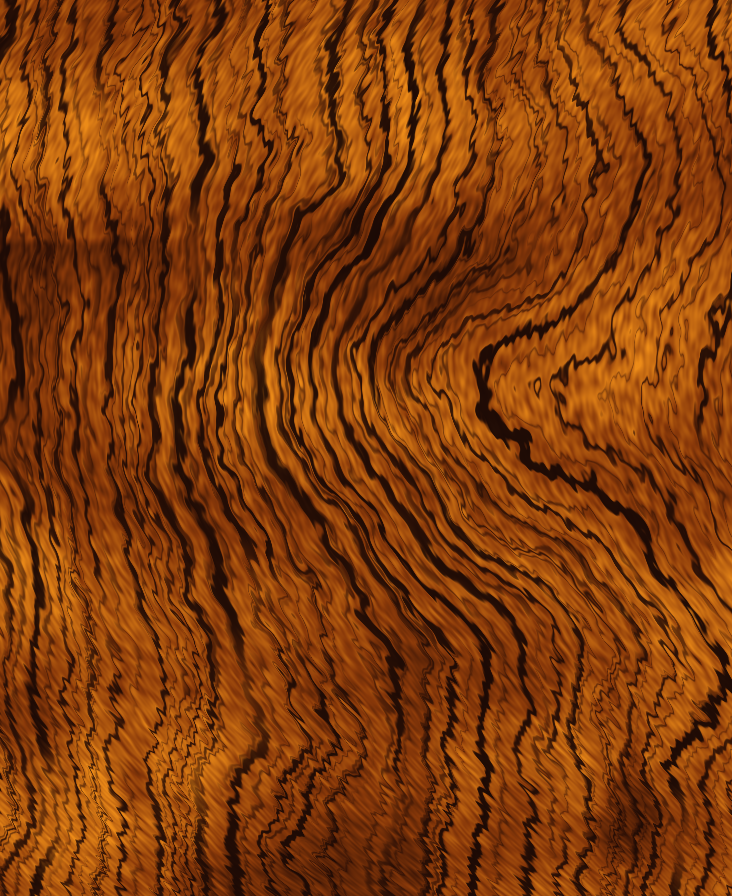
This texture is drawn by a Shadertoy shader. Its source:

```glsl
// Polished figured wood: amber ground with thin, dark, serrated, flowing veins.

#define VEINS_PER_HEIGHT 30.0
#define VEIN_HALF_WIDTH 0.0027
#define FOLD_AMOUNT 0.20
#define SERRATION 0.014
#define SHEEN 0.78
#define FIBRE_CONTRAST 0.50
#define GROUND_TONE 0.62
#define INK vec3(0.10, 0.035, 0.02)
#define BARK vec3(0.22, 0.075, 0.02)
#define AMBER vec3(0.54, 0.223, 0.036)
#define GOLD vec3(0.86, 0.49, 0.085)

vec2 hash2(vec2 p) {
    p = vec2(dot(p, vec2(127.1, 311.7)), dot(p, vec2(269.5, 183.3)));
    return fract(sin(p) * 43758.5);
}

float cornerSlope(vec2 cell, vec2 offset) {
    return dot(hash2(cell) * 2.0 - 1.0, offset);
}

// Gradient noise, about -0.7 to 0.7
float noise(vec2 p) {
    vec2 i = floor(p), f = p - i;
    vec2 s = f * f * f * (f * (f * 6.0 - 15.0) + 10.0);
    vec2 e = vec2(1.0, 0.0);
    float low = mix(cornerSlope(i, f), cornerSlope(i + e.xy, f - e.xy), s.x);
    float high = mix(cornerSlope(i + e.yx, f - e.yx), cornerSlope(i + e.xx, f - e.xx), s.x);
    return mix(low, high, s.y);
}

float bell(float x) {
    return exp(-x * x);
}

// Growth coordinate: its level lines are the veins
float growth(vec2 p) {
    float rise = p.y - 0.60;
    float fold = FOLD_AMOUNT * bell((p.x - 0.46) / 0.27) * bell(rise / (rise > 0.0 ? 0.15 : 0.24));
    float drift = 0.10 * noise(p * vec2(2.6, 3.0) + 4.7);
    float wave = 0.055 * noise(p * vec2(5.0, 7.5) + 11.3);
    float kink = 0.020 * noise(p * vec2(14.0, 19.0) + 23.1);
    float crimp = 0.008 * noise(p * vec2(34.0, 40.0) + 41.9);
    return p.x + fold + drift + wave + kink + crimp - 0.08 * (0.5 - p.y);
}

// One vein per unit of t: x is the dark core, y the feathered stain on one side
vec2 vein(float t, float along, float halfWidth, float soft, float seed) {
    float id = floor(t);
    vec2 rnd = hash2(vec2(id, seed));
    float d = t - id - mix(0.3, 0.6, rnd.x);
    float swell = noise(vec2(id * 5.7 + seed, along * 9.0));
    float w = min(halfWidth * mix(0.5, 1.35, rnd.y) * (1.0 + 1.3 * swell), 0.2);
    float presence = smoothstep(-0.38, -0.08, noise(vec2(id * 3.3 + seed, along * 5.0 + 9.0)));
    float core = 1.0 - smoothstep(w - soft, w + soft, abs(d));
    float stain = exp(-max(d, 0.0) * 9.0) * smoothstep(-w - 0.08, 0.0, d);
    stain *= 1.0 - smoothstep(0.2, 0.4, d);
    return vec2(core * mix(0.7, 1.0, rnd.y), stain) * presence;
}

vec3 woodRamp(float tone) {
    vec3 lower = mix(BARK, AMBER, clamp(tone * 2.0, 0.0, 1.0));
    return mix(lower, GOLD, clamp(tone * 2.0 - 1.0, 0.0, 1.2));
}

void mainImage(out vec4 fragColor, in vec2 fragCoord) {
    vec2 p = fragCoord / iResolution.y;

    // Flow of the grain and its local steepness
    float g = growth(p);
    vec2 e = vec2(0.003, 0.0);
    float steep = length(vec2(growth(p + e.xy) - g, growth(p + e.yx) - g)) / e.x;
    steep = clamp(steep, 0.35, 1.8);

    // Fibres cross the veins at a slant
    float lean = p.y - 0.62;
    float across = p.x - 0.9 * lean * lean + 0.25 * (g - p.x);
    float coarse = noise(vec2(across * 110.0, p.y * 24.0));
    float fine = noise(vec2(across * 210.0 + 31.0, p.y * 55.0));

    // Veins, with edges broken up along the fibres
    float ragged = g + SERRATION * (0.8 * coarse + 0.6 * fine);
    float t = ragged * VEINS_PER_HEIGHT;
    t += 1.1 * noise(vec2(t * 0.4, 3.5));
    float halfWidth = VEIN_HALF_WIDTH * VEINS_PER_HEIGHT * steep;
    float soft = 0.02 + 0.8 * steep * VEINS_PER_HEIGHT / iResolution.y;
    vec2 bold = vein(t, p.y, halfWidth, soft, 2.0);
    vec2 thin = vein(t * 1.9, p.y * 1.7, halfWidth * 1.1, soft * 1.9, 17.0);

    // Ground tone: light bands across the grain, streaks along it
    float sheen = noise(p * vec2(2.8, 5.5) + vec2(6.2, 1.4));
    float band = bell((p.y - 0.76 + 0.12 * (p.x - 0.4)) / 0.09);
    float seamY = 0.735 + 0.012 * noise(vec2(p.x * 12.0, 0.5));
    float seam = smoothstep(seamY - 0.006, seamY + 0.006, p.y) - 1.0;
    seam *= bell((p.y - 0.735) / 0.14) * (1.0 - smoothstep(0.12, 0.28, p.x));
    float streak = noise(vec2(g * 22.0, p.y * 4.0 + 8.0));
    float smear = smoothstep(0.22, 0.5, noise(vec2(g * 11.0 + 5.0, p.y * 6.0)));

    float tone = GROUND_TONE + SHEEN * sheen + 0.20 * band + 0.24 * seam;
    tone += 0.28 * streak + FIBRE_CONTRAST * (0.45 * coarse + 0.85 * fine);
    tone -= 0.22 * smear + 0.22 * bold.y + 0.10 * thin.y;

    // Dark lines over the ground
    vec3 color = woodRamp(tone);
    color = mix(color, mix(INK, BARK, 0.5), 0.58 * thin.x);
    color = mix(color, INK, 0.95 * bold.x);
    fragColor = vec4(color, 1.0);
}
```
